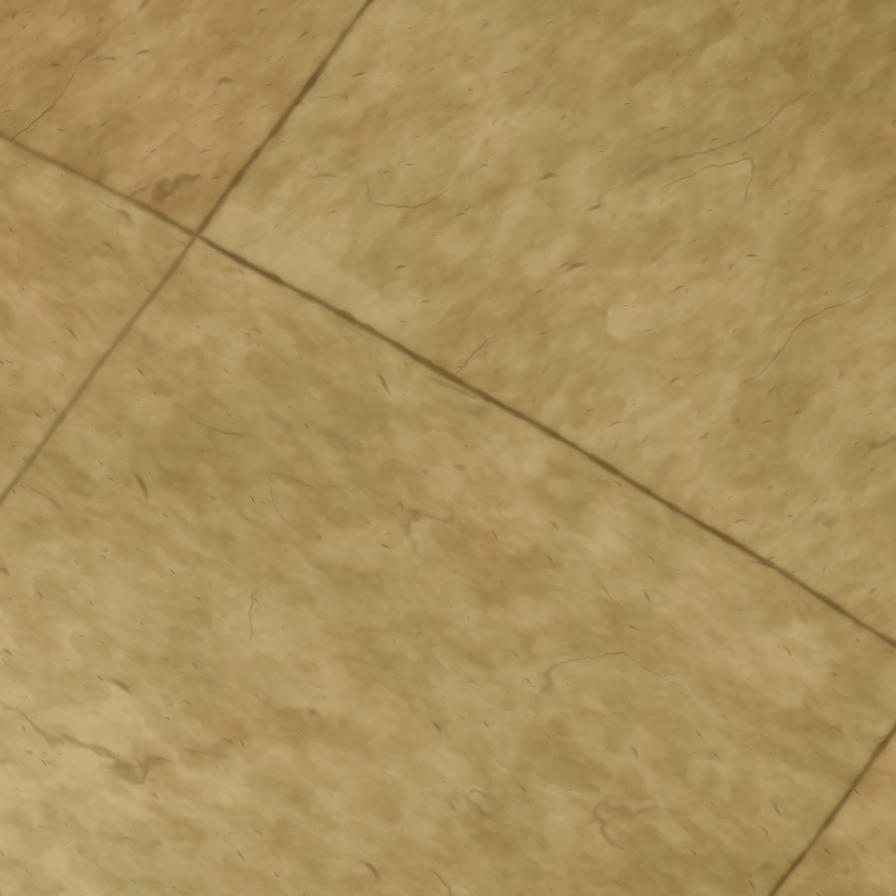
This texture is drawn by a WebGL 1 fragment shader. Its source:

```glsl
precision highp float;
// Worn beige limestone floor: large skewed tiles parted by thin brown grout.
// Layered sines give clouds and veins; smooth cellular noise gives the grainy
// mottling and pits. Row and column of a tile set its grain angle and wear.
uniform vec2 u_resolution;

#define CORNER vec2(0.219, 0.737)   // where four tiles meet
#define PITCH vec2(1.19, 1.05)      // tile size along the skewed axes
#define GROUT_HALF_WIDTH 0.0055
#define STONE_DARK vec3(0.600, 0.488, 0.278)
#define STONE_LIGHT vec3(0.740, 0.648, 0.442)
#define GROUT_COLOR vec3(0.375, 0.275, 0.130)
#define PIT_COLOR vec3(0.420, 0.315, 0.155)
#define ROSE vec3(0.030, -0.008, 0.004)
#define CLOUD 0.17
#define STREAK 0.13
#define MOTTLE 0.20
#define PIT_CELLS 17.0

float hash(vec2 p) {
  vec3 q = fract(vec3(p.xyx) * vec3(0.1031, 0.1030, 0.0973));
  q += dot(q, q.yzx + 33.33);
  return fract((q.x + q.y) * q.z);
}

mat2 rotation(float a) {
  return mat2(cos(a), sin(a), -sin(a), cos(a));
}

// Layered sines, each octave turned and bent; about -1 to 1
float layers(vec2 p) {
  float sum = 0.0, amp = 0.55;
  for (int i = 0; i < 6; i++) {
    p = rotation(2.4) * p * 1.7 + vec2(1.7, 4.3);
    p += 0.35 * sin(p.yx * 1.1);
    sum += amp * sin(p.x) * sin(p.y);
    amp *= 0.68;
  }
  return sum;
}

// Smooth cellular noise: random tones blended by distance to cell points
float blotches(vec2 p) {
  vec2 cell = floor(p);
  float sum = 0.0, total = 0.0;
  for (int k = 0; k < 9; k++) {
    vec2 c = cell + vec2(mod(float(k), 3.0), floor(float(k) / 3.0)) - 1.0;
    vec2 r = p - c - vec2(hash(c + 13.0), hash(c + 37.0));
    float weight = exp(-7.0 * dot(r, r));
    sum += weight * hash(c + 59.0);
    total += weight;
  }
  return 2.0 * sum / total - 1.0;
}

// Elongated pits, at most one per cell
float pits(vec2 p, float amount) {
  vec2 cell = floor(p);
  float dark = 0.0;
  for (int k = 0; k < 9; k++) {
    vec2 c = cell + vec2(mod(float(k), 3.0), floor(float(k) / 3.0)) - 1.0;
    float shape = hash(c + 71.0);
    vec2 r = p - c - vec2(hash(c + 19.0), hash(c + 43.0));
    r = rotation((shape - 0.5) * 1.1) * r;
    r.y = (r.y + 0.8 * r.x * r.x) * mix(1.5, 4.0, shape);
    float size = mix(0.10, 0.42, pow(hash(c + 97.0), 3.0));
    float spot = 1.0 - smoothstep(0.1, 1.0, length(r) / size);
    dark = max(dark, spot * step(hash(c + 5.0), amount) * mix(0.35, 1.0, shape));
  }
  return dark;
}

// Short broken lines along the middle level of the blotches
float veins(vec2 p) {
  float line = 1.0 - smoothstep(0.0, 0.13, abs(blotches(p) + 0.3 * layers(p)));
  return line * smoothstep(0.15, 0.6, layers(p * 0.7 + 17.0));
}

float glow(vec2 offset, float falloff) {
  return exp(-falloff * dot(offset, offset));
}

void main() {
  vec2 p = gl_FragCoord.xy / u_resolution;
  float pixel = 1.0 / min(u_resolution.x, u_resolution.y);
  // Skewed, slightly bowed tile grid
  vec2 d = p - CORNER;
  vec2 skew = vec2(d.x - 0.743 * d.y, d.y + 0.532 * d.x + 0.067 * d.x * d.x);
  skew += 0.0013 * sin(d.yx * vec2(31.0, 27.0));
  vec2 tile = floor(skew / PITCH), inTile = fract(skew / PITCH);
  vec2 toEdge = min(inTile, 1.0 - inTile) * PITCH / vec2(1.246, 1.15);
  // Grain frame: the angle alternates by row, the wear by column
  float row = mod(tile.y, 2.0), worn = mod(tile.x, 2.0) * (1.0 - 0.6 * row);
  vec2 grain = rotation(mix(-0.65, 0.5, row)) * p + tile * 7.3 + 20.0;
  vec2 bent = grain + 0.006 * vec2(layers(grain * 14.0), layers(grain * 14.0 + 8.0));
  // Stone tone: broad light, clouds, streaks, then grainy mottling
  float streak = layers(bent * vec2(10.0, 19.0));
  float mottle = blotches(bent * vec2(17.0, 29.0)) + 0.8 * blotches(bent * vec2(40.0, 66.0))
    + 0.6 * blotches(bent * vec2(85.0, 140.0));
  float tone = 0.44 + CLOUD * layers(grain * vec2(2.6, 3.4)) + STREAK * streak + MOTTLE * mottle;
  tone += 0.50 * glow(p - vec2(0.0, 0.13), 9.0) + 0.16 * glow(p - vec2(0.8, 0.64), 14.0);
  tone -= 0.25 * glow(p - vec2(1.0, 1.0), 9.0) + 0.10 * worn;
  vec3 color = mix(STONE_DARK, STONE_LIGHT, clamp(tone, -0.25, 1.2));
  color += ROSE * (0.35 * layers(grain * 7.0 + 11.0) + 0.2 * blotches(bent * 22.0) + 0.5 * worn);
  // Pale filler wedge above the joint
  float wedge = smoothstep(-0.003, 0.003, 0.066 - 0.085 * skew.x + 0.004 * streak - skew.y);
  wedge *= step(0.0, skew.y) * smoothstep(0.0, 0.015, skew.x) * (1.0 - smoothstep(0.18, 0.42, skew.x));
  color = mix(color, STONE_LIGHT + 0.4 * ROSE, 0.5 * wedge);
  // Veins and pits, denser on worn tiles
  float marks = 0.5 * pits(bent * PIT_CELLS, 0.24 + 0.3 * worn);
  marks = max(marks, 0.36 * pits(bent * PIT_CELLS * 2.2 + 31.0, 0.38 + 0.2 * worn));
  marks = max(marks, (0.28 + 0.2 * worn) * veins(bent * vec2(9.0, 19.0)));
  color = mix(color, PIT_COLOR, marks * (1.0 - 0.6 * wedge));
  // Grout: soft stain and uneven core, fading to the left
  float edge = min(toEdge.x, toEdge.y) + 0.0012 * blotches(p * 70.0);
  float strength = mix(0.50, 0.88, smoothstep(0.12, 0.27, p.x)) * (0.95 + 0.22 * blotches(p * 28.0));
  float stain = 1.0 - smoothstep(0.0, GROUT_HALF_WIDTH * 2.4, edge);
  float core = 1.0 - smoothstep(0.0, GROUT_HALF_WIDTH + pixel * 0.5, edge);
  color = mix(color, GROUT_COLOR, clamp(strength * (0.2 * stain + 0.6 * core), 0.0, 1.0));
  gl_FragColor = vec4(color, 1.0);
}
```
